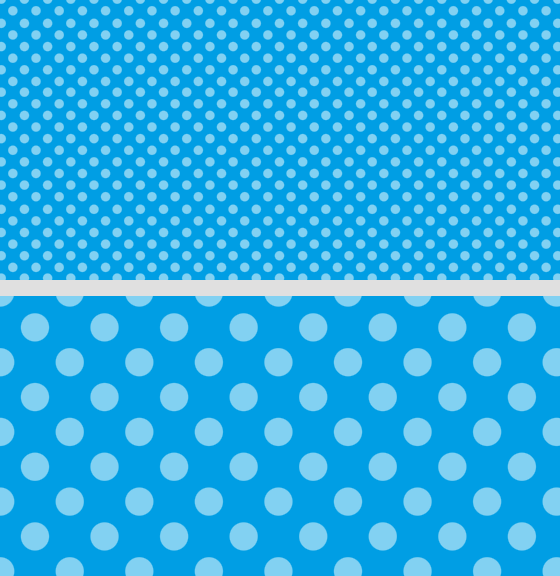
Top: the whole. Bottom: its middle third, enlarged.
This pattern is drawn by a WebGL 2 fragment shader. Its source:

```glsl
#version 300 es
precision highp float;

uniform vec2 u_resolution;
out vec4 fragColor;

// Lengths are fractions of the canvas height
const vec3 BACKGROUND_BLUE = vec3(0.0, 0.62, 0.894);
const vec3 DOT_BLUE = vec3(0.51, 0.82, 0.95);
const float DOT_RADIUS = 0.0168;
const float DOT_SPACING = 0.08281;      // between dots of one row
const float ROW_SPACING = 0.04148;
const float ROWS_PER_BLOCK = 16.0;
const float BLOCK_HEIGHT = 0.66406;
const float SEAM_ROW = 10.0;            // first row below the seam
const float SEAM_SHIFT = 0.0034;        // small drop of the rows there
const vec2 FIRST_DOT = vec2(0.6669, 0.3292);
const float EDGE_PIXELS = 1.2;

// Height of a row centre, measured downward from the top
float rowCentre(float row) {
    float block = floor(row / ROWS_PER_BLOCK);
    float rowInBlock = row - block * ROWS_PER_BLOCK;
    float shift = SEAM_SHIFT * step(SEAM_ROW - 0.5, rowInBlock);
    return FIRST_DOT.y + block * BLOCK_HEIGHT + rowInBlock * ROW_SPACING + shift;
}

// Signed distance to the nearest dot of a row; odd rows are staggered
float rowDistance(vec2 p, float row) {
    float stagger = 0.5 * mod(row, 2.0);
    float cell = fract((p.x - FIRST_DOT.x) / DOT_SPACING - stagger + 0.5) - 0.5;
    return length(vec2(cell * DOT_SPACING, p.y - rowCentre(row))) - DOT_RADIUS;
}

void main() {
    vec2 p = gl_FragCoord.xy / u_resolution.y;
    p.y = 1.0 - p.y;

    // Nearest dot among the neighbouring rows
    float nearestRow = round((p.y - FIRST_DOT.y) * ROWS_PER_BLOCK / BLOCK_HEIGHT);
    float dist = 1.0;
    for (float offset = -1.0; offset <= 1.0; offset++) {
        dist = min(dist, rowDistance(p, nearestRow + offset));
    }

    // Smooth edge
    float coverage = clamp(0.5 - dist * u_resolution.y / EDGE_PIXELS, 0.0, 1.0);
    fragColor = vec4(mix(BACKGROUND_BLUE, DOT_BLUE, coverage), 1.0);
}
```
